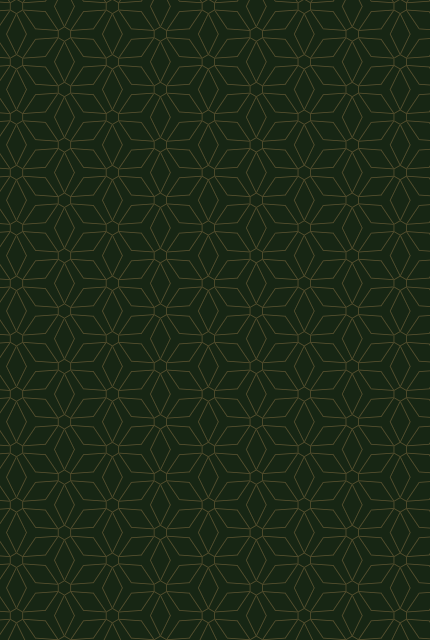
Give the GLSL for this pattern, as a Shadertoy shader.

```glsl
#define PITCH 0.1288                // star spacing, in canvas widths
#define ORIGIN vec2(0.4845, 0.8295) // centre of one star, in canvas widths
#define HUB_RADIUS 0.13             // the rest are in units of PITCH
#define PETAL_HALF_WIDTH 0.18
#define LINE_WIDTH 0.0140
#define GROUND vec3(0.09, 0.15, 0.08)
#define GOLD vec3(0.36, 0.325, 0.19)

const float SQRT3 = 1.7320508;

// Offset from the nearest point of a triangular lattice with unit spacing
vec2 latticeOffset(vec2 p) {
    vec2 cell = vec2(SQRT3, 1.0);
    vec2 a = mod(p + 0.5 * cell, cell) - 0.5 * cell;
    vec2 b = mod(p, cell) - 0.5 * cell;
    return dot(a, a) < dot(b, b) ? a : b;
}

// Mirror the six petals onto half of the upright one
vec2 foldSixfold(vec2 p) {
    vec2 mirror = vec2(0.5 * SQRT3, -0.5);
    p = abs(p);
    p -= 2.0 * max(dot(p, mirror), 0.0) * mirror;
    return vec2(abs(p.x), p.y);
}

float segmentDistance(vec2 p, vec2 a, vec2 b) {
    vec2 pa = p - a, ba = b - a;
    return length(pa - ba * clamp(dot(pa, ba) / dot(ba, ba), 0.0, 1.0));
}

// Share of a pixel-wide window covered by the line, exact for hairlines
float lineCoverage(float d, float pixel) {
    float right = min(d + 0.5 * pixel, 0.5 * LINE_WIDTH);
    float left = max(d - 0.5 * pixel, -0.5 * LINE_WIDTH);
    return max(right - left, 0.0) / pixel;
}

void mainImage(out vec4 fragColor, in vec2 fragCoord) {
    vec2 p = (fragCoord / iResolution.x - ORIGIN) / PITCH;
    float pixel = 1.0 / (iResolution.x * PITCH);
    vec2 q = foldSixfold(latticeOffset(p));

    // Hexagonal hub and rhombic petal share the hub's corner
    vec2 corner = vec2(0.0, HUB_RADIUS);
    vec2 nextCorner = HUB_RADIUS * vec2(0.5 * SQRT3, 0.5);
    vec2 petalSide = vec2(PETAL_HALF_WIDTH, 0.5);
    float d = min(segmentDistance(q, corner, nextCorner),
                  segmentDistance(q, corner, petalSide));

    fragColor = vec4(mix(GROUND, GOLD, lineCoverage(d, pixel)), 1.0);
}
```
